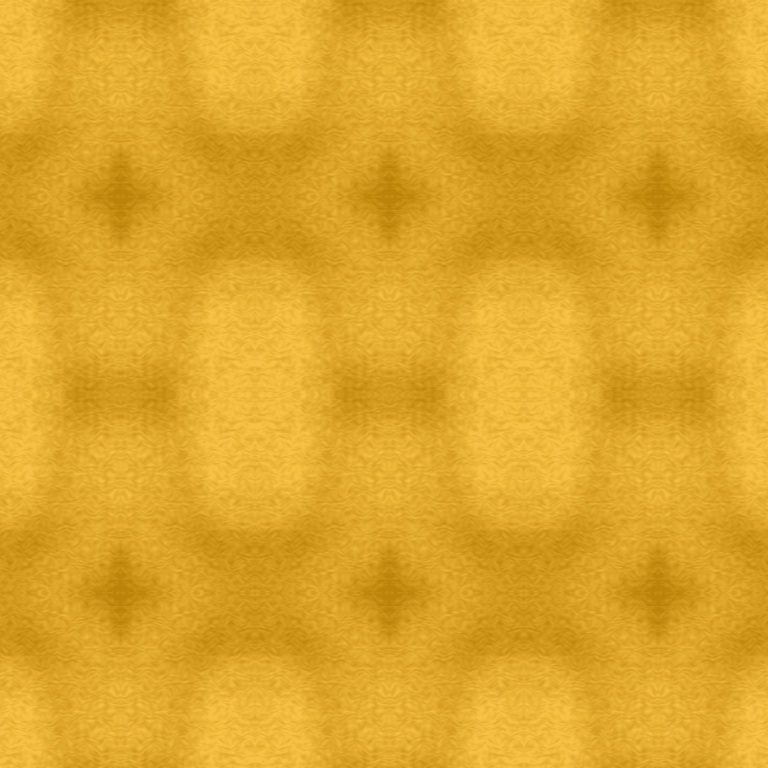
Reproduce this pattern procedurally as a WebGL 1 fragment shader.

```glsl
precision highp float;
// Golden leather folded into a mirrored tile: bright ovals, dark diamonds and
// bow ties, all soft. One quarter tile is shaded from distances to its corners,
// then gradient noise adds mottling and fine wrinkles that mirror along with it.

uniform vec2 u_resolution;

vec2 gradient(vec2 cell) {
  float angle = 6.2832 * fract(sin(dot(cell, vec2(127.1, 311.7))) * 43758.5);
  return vec2(cos(angle), sin(angle));
}

float gradientNoise(vec2 p) {
  vec2 i = floor(p), f = p - i;
  vec2 w = f * f * f * (f * (f * 6.0 - 15.0) + 10.0);
  vec2 e = vec2(1.0, 0.0);
  float low = mix(dot(gradient(i), f), dot(gradient(i + e), f - e), w.x);
  float high = mix(dot(gradient(i + e.yx), f - e.yx),
                   dot(gradient(i + 1.0), f - 1.0), w.x);
  return mix(low, high, w.y);
}

// 1 below the near edge, 0 beyond the far edge
float fade(float near, float far, float x) {
  return 1.0 - smoothstep(near, far, x);
}

float bump(vec2 p, vec2 radius) {
  p /= radius;
  return exp(-dot(p, p));
}

// Lightness of the folds; q runs from the oval center to the diamond center
float foldTone(vec2 q, vec2 halfTile) {
  vec2 d = halfTile - q;
  float tone = 0.67 - 0.1 * fade(0.02, 0.12, d.y);

  // Shadow between stacked ovals, glow beside them
  tone -= 0.23 * bump(vec2(q.x, d.y), vec2(0.06, 0.085));
  tone += 0.1 * bump(d - vec2(0.0, 0.155), vec2(0.06, 0.06));

  // Bright oval with a faint inner arc and a dark rim, heaviest near its ends
  float r = length(q / vec2(0.095, 0.175));
  tone += 0.24 * fade(0.55, 1.15, r);
  tone -= 0.12 * bump(q - vec2(0.0, 0.098), vec2(0.035, 0.018));
  tone += 0.12 * bump(q - vec2(0.054, 0.105), vec2(0.028, 0.05));
  float rim = (r - 1.17) / 0.16;
  tone -= 0.13 * exp(-rim * rim) * smoothstep(0.03, 0.13, q.y);
  vec2 arc = q - vec2(0.08, 0.188);
  arc.y += 0.35 * arc.x;
  tone -= 0.24 * bump(arc, vec2(0.045, 0.024));

  // Bow tie: narrow waist, darker toward its outer ends
  float waist = 0.036 + 0.18 * d.x;
  float tie = fade(0.4, 1.4, q.y / waist) * fade(0.045, 0.11, d.x);
  tone -= tie * (0.24 + 0.2 * bump(vec2(d.x - 0.058, q.y), vec2(0.028, 0.045)));

  // Diamond with a thin vertical spike
  float diamond = length(vec2(d.x / 0.075 + d.y / 0.064, 0.15));
  tone -= 0.47 * fade(0.25, 1.2, diamond);
  tone -= 0.13 * bump(d, vec2(0.013, 0.08));
  return tone;
}

void main() {
  vec2 uv = gl_FragCoord.xy / u_resolution.y;

  // Mirrored repeat, measured from the center of an oval
  vec2 halfTile = vec2(0.175, 0.258);
  vec2 q = abs(mod(uv - vec2(0.332, 0.486) + halfTile, 2.0 * halfTile) - halfTile);

  // Uneven edges on the folds
  vec2 wobble = vec2(gradientNoise(q * 24.0), gradientNoise(q * 24.0 + 37.0));
  float tone = foldTone(q + 0.01 * wobble, halfTile);
  tone += 0.13 * gradientNoise(q * vec2(26.0, 34.0) + 11.0);

  // Fine wrinkles, longer across than down
  vec2 grain = q + 0.01 * vec2(0.0, gradientNoise(q * 50.0 + 5.0));
  tone += 0.27 * gradientNoise(grain * vec2(80.0, 190.0));
  tone += 0.28 * gradientNoise(grain * vec2(150.0, 290.0) + 71.0);

  vec3 color = mix(vec3(0.735, 0.515, 0.035), vec3(0.955, 0.745, 0.255),
                   clamp(tone, 0.0, 1.05));
  gl_FragColor = vec4(color, 1.0);
}
```
